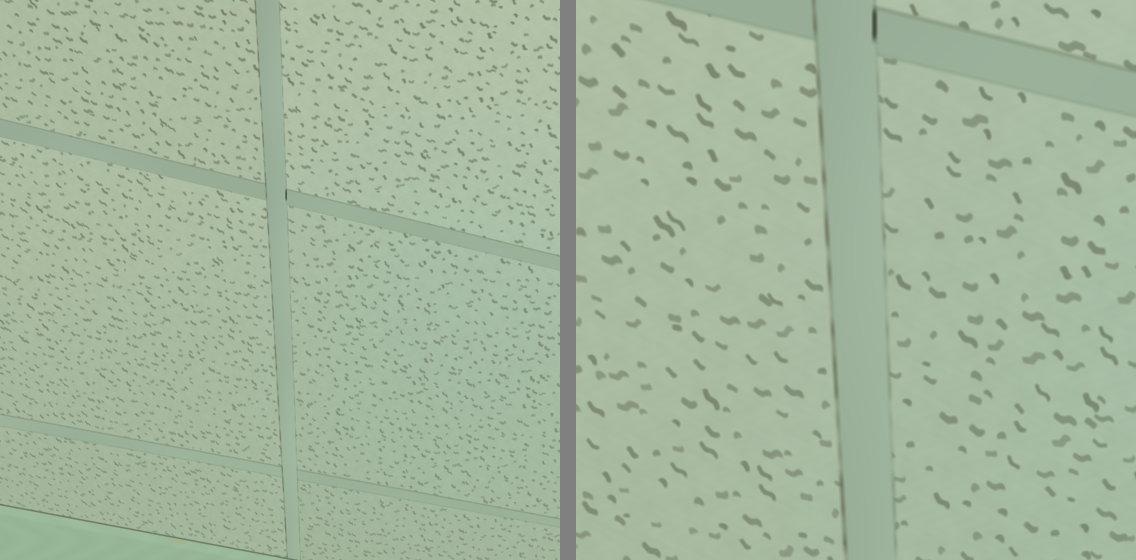
Left: the whole. Right: its middle third, enlarged.
This texture is drawn by a WebGL 1 fragment shader. Its source:

```glsl
precision highp float;
// Pitted acoustic ceiling panels in a metal grid, seen at a slant above a green wall.
uniform vec2 u_resolution;

vec2 hash2(vec2 p) {
  return fract(sin(vec2(dot(p, vec2(127.1, 311.7)), dot(p, vec2(269.5, 183.3)))) * 4375.85);
}

float band(float d, float halfWidth, float soft) {
  return 1.0 - smoothstep(halfWidth - soft, halfWidth + soft, abs(d));
}

// Soft, bent dashes scattered one per cell; returns pit coverage.
float pits(vec2 q, float seed, float soft) {
  float cover = 0.0;
  vec2 cell = floor(q);
  for (int j = -1; j <= 1; j++) {
    for (int i = -1; i <= 1; i++) {
      vec2 id = cell + vec2(float(i), float(j));
      vec2 place = hash2(id + seed);
      vec2 kind = hash2(id * 1.7 + seed + 41.3);
      vec2 d = q - id - 0.08 - 0.84 * place;
      float tilt = (kind.x - 0.5) * 1.5 + 0.08;
      d = mat2(cos(tilt), -sin(tilt), sin(tilt), cos(tilt)) * d;
      d.y += 0.04 * sin(d.x * 13.0 + kind.y * 6.3);
      float reach = 0.03 + 0.26 * kind.y * kind.y;
      d.x -= clamp(d.x, -reach, reach);
      float radius = 0.075 + 0.06 * place.x;
      float depth = step(0.07, place.y) * (0.65 + 0.35 * kind.x);
      cover = max(cover, depth * (1.0 - smoothstep(radius - soft, radius + soft, length(d))));
    }
  }
  return cover;
}

void main() {
  vec2 p = gl_FragCoord.xy / u_resolution;
  p.y = 1.0 - p.y;
  float px = 1.0 / min(u_resolution.x, u_resolution.y);
  float soft = px + 0.0006;

  // Grid lines: signed offsets from the long runner and the two cross bars
  float runner = p.x - 0.477 - 0.048 * p.y;
  float runnerWidth = 0.0215 - 0.0098 * p.y;
  float crossBars = 0.0;
  float crossShade = 0.0;
  float row = 0.0;
  for (int i = 0; i < 2; i++) {
    float k = float(i);
    float d = p.y - mix(0.228, 0.75, k) - mix(0.242, 0.184, k) * p.x;
    float w = mix(0.0155, 0.0105, k) - 0.003 * p.x;
    crossBars = max(crossBars, band(d, w, soft));
    crossShade = max(crossShade, band(d + w, 0.0013, 0.0015));
    crossShade = max(crossShade, 0.5 * band(d - w, 0.001, 0.0015));
    row += step(0.0, d);
  }
  float seed = row * 17.0 + step(0.0, runner) * 53.0;

  // Receding ceiling plane
  float near = 1.0 - 0.456 * (p.y - 0.2 * (p.x - 0.5));
  vec2 q = 43.0 * vec2(runner / near, -2.19 * log(near));

  // Panel tone, with uneven light and faint mottling
  vec3 color = mix(vec3(0.685, 0.745, 0.64), vec3(0.64, 0.715, 0.61), smoothstep(0.1, 1.0, p.y));
  color += vec3(0.015, 0.012, 0.012) * (p.x - 0.5);
  color += vec3(-0.015, 0.01, 0.022) * exp(-7.0 * dot(p - vec2(0.85, 0.55), p - vec2(0.85, 0.55)));
  color += 0.012 * (hash2(vec2(seed, 3.0)).x - 0.5);
  color += 0.006 * sin(q.x * 2.3 + 1.7 * sin(q.y * 1.9)) * sin(q.y * 2.9 + 1.3 * sin(q.x * 1.4));
  color += 0.005 * sin(q.x * 7.1 + 2.0 * sin(q.y * 5.3)) * sin(q.y * 8.3 + q.x * 2.0);

  float pit = pits(q, seed, 43.0 * px / near * 0.8 + 0.035);
  color = mix(color, vec3(0.42, 0.46, 0.37), pit * mix(0.88, 0.62, p.y));

  // Bars with thin, broken shadow along their edges
  vec3 metal = mix(vec3(0.605, 0.685, 0.60), vec3(0.62, 0.71, 0.615), p.y);
  metal += 0.008 * sin(p.y * 19.0 + 2.0 * sin(p.x * 11.0));
  color = mix(color, metal - 0.008, crossBars);
  color = mix(color, vec3(0.49, 0.55, 0.45), crossShade * 0.55);
  color = mix(color, metal + 0.012 * runner / runnerWidth, band(runner, runnerWidth, soft));
  float broken = 0.5 + 0.5 * sin(p.y * 61.0 + 2.0 * sin(p.y * 143.0));
  color = mix(color, vec3(0.41, 0.43, 0.34),
    band(runner + runnerWidth, 0.0012, 0.0014) * (0.25 + 0.5 * broken));
  color = mix(color, vec3(0.46, 0.52, 0.43),
    band(runner - runnerWidth, 0.001, 0.0014) * (0.15 + 0.35 * broken));

  // Dark gap beside the upper joint
  vec2 gap = p - vec2(0.511, 0.348);
  color = mix(color, vec3(0.27, 0.31, 0.24), band(gap.x, 0.0013, 0.0012) * band(gap.y, 0.009, 0.004));

  // Wall, its trim and a few chips of paint
  float edge = p.y - 0.901 - 0.188 * p.x;
  vec3 wall = vec3(0.59, 0.71, 0.59) + 0.006 * sin(p.x * 90.0 + 3.0 * sin(p.y * 70.0));
  wall += 0.02 * band(edge - 0.009, 0.008, 0.003);
  vec2 chip = (p - vec2(0.315, 0.967)) * vec2(1.0, 2.2);
  chip.x += 0.006 * sin(p.y * 400.0);
  wall = mix(wall, vec3(0.65, 0.69, 0.52), 0.7 * band(length(chip), 0.012, 0.005));
  color = mix(color, wall, smoothstep(-soft, soft, edge));
  color = mix(color, vec3(0.36, 0.42, 0.33), 0.75 * band(edge, 0.0014, 0.0014));

  gl_FragColor = vec4(color, 1.0);
}
```
